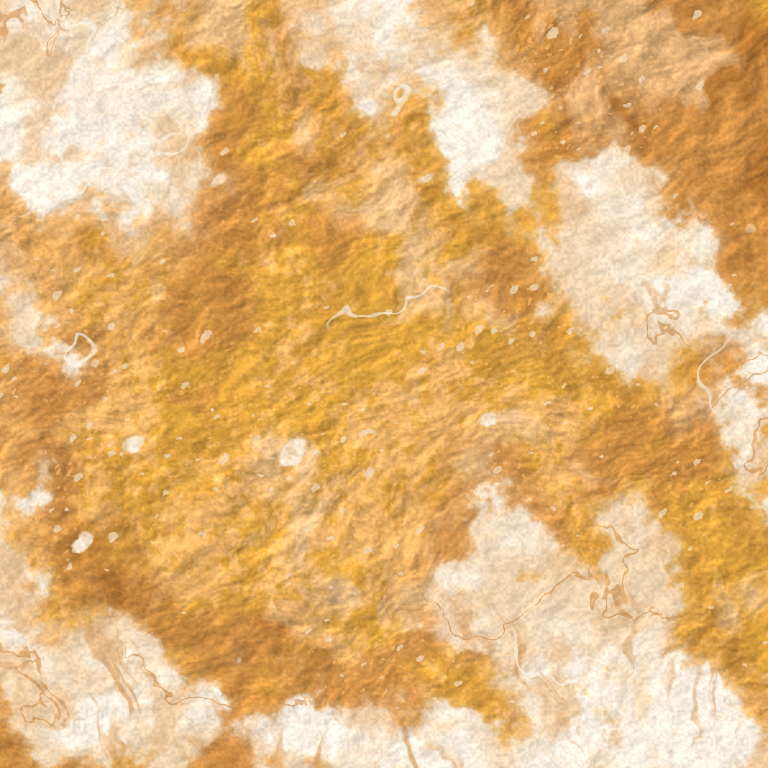
Write a WebGL 2 fragment shader that draws this texture.

```glsl
#version 300 es
precision highp float;
// Weathered mineral crust: ochre flow with pale salt patches, umber stains, flecks and veins.
uniform vec2 u_resolution;
out vec4 fragColor;

const vec3 WHITE = vec3(0.995, 0.95, 0.89);
const vec3 CREAM = vec3(0.95, 0.84, 0.70);
const vec3 PEACH = vec3(0.92, 0.75, 0.56);
const vec3 SAND  = vec3(0.92, 0.70, 0.41);
const vec3 OCHRE = vec3(0.86, 0.63, 0.25);
const vec3 UMBER = vec3(0.79, 0.54, 0.27);
const vec3 RUST  = vec3(0.64, 0.39, 0.15);
const float WARP = 0.20;        // bending of the large regions
const float ROUGHNESS = 0.16;   // raggedness of region borders
const float RELIEF = 0.85;      // strength of the surface bumps
const float GRAIN = 0.11;       // strength of the finest speckle
const float FLOW_ANGLE = 0.45;  // tilt of flecks and bumps

// Large regions as capsules: start xy, end xy
const vec4 SALT[12] = vec4[](
  vec4(0.00, 0.96, 0.13, 0.84), vec4(0.02, 0.80, 0.22, 0.75), vec4(0.49, 0.99, 0.64, 0.79),
  vec4(0.64, 0.79, 0.72, 0.65), vec4(0.76, 0.73, 0.85, 0.60), vec4(0.00, 0.58, 0.05, 0.53),
  vec4(0.00, 0.28, 0.03, 0.18), vec4(0.03, 0.08, 0.19, 0.10), vec4(0.36, 0.01, 1.00, 0.03),
  vec4(0.66, 0.25, 0.73, 0.08), vec4(0.80, 0.29, 0.79, 0.08), vec4(0.95, 0.62, 0.99, 0.42));
const float SALT_RADIUS[12] = float[](
  0.13, 0.045, 0.055, 0.025, 0.072, 0.04, 0.05, 0.085, 0.085, 0.06, 0.045, 0.026);
const vec4 STAIN[4] = vec4[](
  vec4(0.76, 1.00, 0.94, 0.74), vec4(0.86, 0.76, 0.93, 0.52),
  vec4(0.31, 0.18, 0.27, 0.00), vec4(0.08, 0.33, 0.30, 0.19));
const float STAIN_RADIUS[4] = float[](0.14, 0.03, 0.055, 0.02);

vec2 hash2(vec2 p) {
  vec3 h = fract(p.xyx * vec3(0.1031, 0.1030, 0.0973));
  h += dot(h, h.yzx + 33.33);
  return fract((h.xx + h.yz) * h.zy);
}

mat2 rotation(float a) { return mat2(cos(a), -sin(a), sin(a), cos(a)); }

float noise(vec2 p) {
  vec2 i = floor(p), f = fract(p);
  f = f * f * (3.0 - 2.0 * f);
  return mix(mix(hash2(i).x, hash2(i + vec2(1, 0)).x, f.x),
             mix(hash2(i + vec2(0, 1)).x, hash2(i + 1.0).x, f.x), f.y);
}

float fbm(vec2 p, int octaves) {
  float sum = 0.0, amp = 0.5, total = 0.0;
  for (int i = 0; i < octaves; i++) {
    sum += amp * noise(p);
    total += amp;
    amp *= 0.55;
    p = rotation(0.6) * p * 2.03 + 17.3;
  }
  return sum / total;
}

float capsule(vec2 p, vec4 s) {
  vec2 a = p - s.xy, b = s.zw - s.xy;
  return length(a - b * clamp(dot(a, b) / dot(b, b), 0.0, 1.0));
}

// Scattered tilted pebbles, one candidate per cell
float flecks(vec2 p, float cells, float share) {
  vec2 g = p * cells, cell = floor(g);
  float cover = 0.0;
  for (int j = -1; j <= 1; j++) for (int i = -1; i <= 1; i++) {
    vec2 id = cell + vec2(i, j), place = hash2(id + cells), kind = hash2(id + cells + 91.7);
    vec2 o = rotation(FLOW_ANGLE + kind.x - 0.5) * (g - id - 0.15 - 0.7 * place);
    float d = length(o * vec2(1.0, 1.7)) - mix(0.12, 0.40, place.x * kind.x);
    cover = max(cover, (1.0 - smoothstep(-0.06, 0.06, d)) * step(kind.y, share));
  }
  return cover;
}

// Thin broken lines along a noise contour
float veins(vec2 p, float scale, float width) {
  float line = abs(fbm(p * scale, 5) - 0.5);
  return (1.0 - smoothstep(width * 0.3, width, line)) * smoothstep(0.48, 0.62, noise(p * 5.0 + scale));
}

void main() {
  vec2 p = gl_FragCoord.xy / u_resolution;
  vec2 bend = vec2(fbm(p * 5.0, 5), fbm(p * 5.0 + 41.0, 5)) - 0.5;
  vec2 q = p + WARP * bend;
  vec2 flow = rotation(FLOW_ANGLE) * (p + 0.08 * bend);
  float rough = fbm(p * 17.0 + 5.0, 6) - 0.5;
  float fine = fbm(p * 85.0, 4) - 0.5;

  // Region distances
  float salt = 1.0, stain = 1.0;
  for (int i = 0; i < 12; i++) salt = min(salt, capsule(q, SALT[i]) - SALT_RADIUS[i]);
  for (int i = 0; i < 4; i++) stain = min(stain, capsule(q, STAIN[i]) - STAIN_RADIUS[i]);
  salt += ROUGHNESS * rough;
  stain += ROUGHNESS * rough;

  // Ochre body with sandy, peach and umber clouds
  float cloud = fbm(flow * 6.0 + 3.0, 6);
  float haze = fbm(q * 8.0 + 23.0, 6);
  vec3 body = mix(OCHRE, SAND, smoothstep(0.40, 0.62, cloud + 0.22 * (0.5 - p.x) + 0.5 * fine));
  body = mix(body, PEACH, 0.85 * smoothstep(0.54, 0.70, haze + 0.12 * (p.y - 0.5)));
  body = mix(body, UMBER, 0.8 * smoothstep(0.54, 0.68, fbm(flow * 7.0 + 61.0, 6) + 0.1 * (0.5 - p.y)));
  vec3 brown = mix(UMBER, RUST, 0.6 * smoothstep(0.50, 0.70, fbm(q * vec2(14.0, 8.0), 5)));
  brown = mix(brown, PEACH, 0.7 * smoothstep(0.55, 0.70, haze));
  body = mix(body, brown, 0.9 * (1.0 - smoothstep(-0.06, 0.06, stain)));
  float rim = exp(-pow((salt - 0.045) / 0.022, 2.0));
  body = mix(body, UMBER * 0.96, 0.35 * rim);

  // Embossed bumps lit from the upper left
  vec2 ripple = vec2(26.0, 44.0);
  float bump = fbm(flow * ripple, 5) - fbm((flow + vec2(-0.003, 0.005)) * ripple, 5);
  body *= 1.0 + RELIEF * bump + 0.16 * rough;

  // Pebbles and glints gather in clusters
  float cluster = smoothstep(0.42, 0.66, fbm(p * 4.0 + 11.0, 3) + 0.16 * (0.5 - p.y));
  vec2 ragged = p + 0.010 * bend + 0.012 * vec2(rough, fine);
  body = mix(body, SAND * 1.08, 0.55 * cluster * flecks(ragged, 75.0, 0.45));
  body = mix(body, CREAM, 0.8 * flecks(ragged + 0.37, 42.0, 0.03 + 0.24 * cluster));
  vec3 pebble = mix(CREAM, WHITE, 0.5 + 2.0 * fine);
  body = mix(body, pebble, 0.92 * flecks(ragged, 15.0, 0.04 + 0.12 * cluster));

  // Salt crust, streaked downwards near the lower edge
  float depth = smoothstep(-0.01, 0.07, -salt);
  vec3 crust = mix(CREAM, WHITE, smoothstep(0.34, 0.60, fbm(q * 9.0 + 77.0, 6) + 0.16 * depth - 0.06));
  crust = mix(crust, PEACH, 0.65 * smoothstep(0.53, 0.68, fbm(p * 15.0 + 29.0, 6)));
  float streak = smoothstep(0.56, 0.78, fbm(vec2(q.x * 42.0 + 5.0 * q.y, q.y * 6.0), 4));
  crust = mix(crust, UMBER, 0.6 * streak * (1.0 - smoothstep(0.08, 0.32, p.y)));
  crust = mix(crust, UMBER, 0.55 * veins(q + 3.1, 8.0, 0.016));
  crust *= 1.0 + 0.35 * bump;

  // Layers: body, soft halo, crust, pale veins, grain
  vec3 color = mix(body, PEACH, 0.45 * (1.0 - smoothstep(-0.01, 0.04, salt)));
  color = mix(color, crust, 1.0 - smoothstep(-0.016, 0.014, salt + 0.03 * fine));
  color = mix(color, WHITE, 0.7 * veins(p + 0.03 * bend, 3.5, 0.007));
  color *= 1.0 + GRAIN * (fine + noise(p * 300.0) - 0.5);
  fragColor = vec4(clamp(color, 0.0, 1.0), 1.0);
}
```
